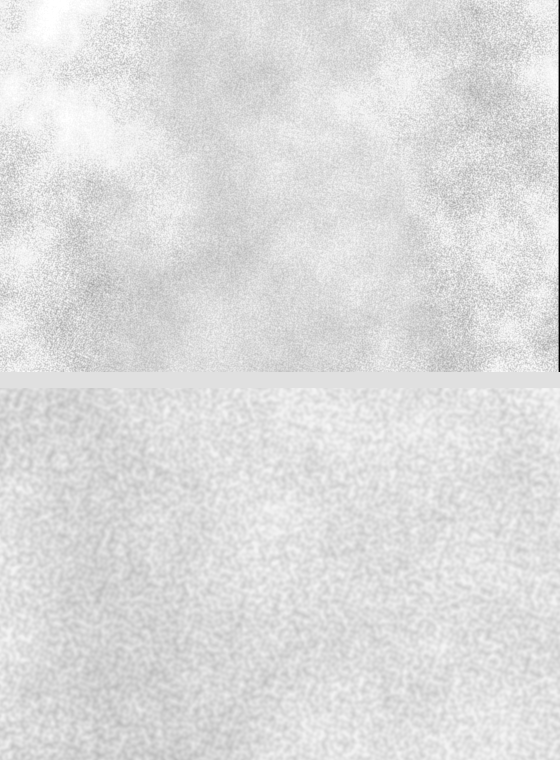
Top, the full canvas; bottom, a detail of the centre.
A WebGL 2 fragment shader for this texture:

```glsl
#version 300 es
precision highp float;
// Pale grey worn plaster: soft clouds of layered gradient noise, calm in the
// middle and brighter and patchier toward the left and right sides, covered
// with crisp fine grain and faint fibres, with a thin dark rim on the right.

#define BASE_TONE 0.848
#define SIDE_LIGHT 0.045
#define CLOUD_SCALE 2.7
#define CLOUD_CALM 0.085
#define CLOUD_SIDE 0.200
#define MOTTLE_SCALE 13.0
#define MOTTLE_AMOUNT 0.060
#define GRAIN_SCALE 215.0
#define GRAIN_CALM 0.095
#define GRAIN_SIDE 0.190
#define WEAVE_AMOUNT 0.026
#define RIM_WIDTH 0.0025

uniform vec2 u_resolution;
out vec4 fragColor;

// Integer hash turned into a unit gradient direction
vec2 gradientAt(vec2 cell) {
    uvec2 q = uvec2(ivec2(cell) + 32768);
    uint h = q.x * 1597334677u ^ q.y * 3812015801u;
    h = (h ^ (h >> 15)) * 2246822519u;
    h ^= h >> 13;
    float angle = float(h & 65535u) * 6.28319 / 65536.0;
    return vec2(cos(angle), sin(angle));
}

float gradientNoise(vec2 p) {
    vec2 cell = floor(p);
    vec2 f = p - cell;
    vec2 w = f * f * f * (f * (f * 6.0 - 15.0) + 10.0);
    vec2 e = vec2(1.0, 0.0);
    float a = dot(gradientAt(cell), f);
    float b = dot(gradientAt(cell + e.xy), f - e.xy);
    float c = dot(gradientAt(cell + e.yx), f - e.yx);
    float d = dot(gradientAt(cell + e.xx), f - e.xx);
    return mix(mix(a, b, w.x), mix(c, d, w.x), w.y);
}

// Octaves are rotated so that their lattices never line up
float layeredNoise(vec2 p, int octaves, float gain) {
    const mat2 turn = mat2(0.8, 0.6, -0.6, 0.8);
    float sum = 0.0;
    float amplitude = 1.0;
    for (int i = 0; i < octaves; i++) {
        sum += amplitude * gradientNoise(p);
        p = turn * p * 2.03 + 17.3;
        amplitude *= gain;
    }
    return sum;
}

// Fibres stretched along each axis
float weave(vec2 p) {
    float across = gradientNoise(p * vec2(28.0, 140.0) + 31.7);
    float upright = gradientNoise(p * vec2(140.0, 24.0) + 64.1);
    return across + upright;
}

void main() {
    vec2 uv = gl_FragCoord.xy / u_resolution;
    vec2 p = gl_FragCoord.xy / u_resolution.y;

    // Ragged transition from the calm middle to the worn sides
    float wobble = 0.2 * layeredNoise(p * 2.3 + 21.7, 4, 0.55);
    float side = smoothstep(0.12, 0.38, abs(uv.x - 0.5) + wobble);

    // Broad clouds, brighter toward the top, and smaller mottling
    float cloud = layeredNoise(p * CLOUD_SCALE + 7.0, 4, 0.55);
    float mottle = layeredNoise(p * MOTTLE_SCALE + 35.0, 3, 0.65);
    float tone = BASE_TONE + SIDE_LIGHT * side;
    tone += cloud * mix(CLOUD_CALM, CLOUD_SIDE, side);
    tone += mottle * MOTTLE_AMOUNT * mix(0.5, 1.0, side);
    tone += (uv.y - 0.45) * mix(0.03, 0.06, side);

    // Fine grain, stronger on the sides and fading in the brightest patches
    vec2 grainPoint = mat2(0.92, 0.39, -0.39, 0.92) * p;
    float grain = gradientNoise(grainPoint * GRAIN_SCALE);
    grain += 0.6 * gradientNoise(grainPoint * GRAIN_SCALE * 0.53 + 11.9);
    float wear = 1.0 - 0.6 * smoothstep(0.88, 0.99, tone);
    tone += grain * mix(GRAIN_CALM, GRAIN_SIDE, side) * wear;
    tone += weave(p) * WEAVE_AMOUNT;

    // Gentle shoulder keeps highlights below pure white
    tone -= 0.45 * max(tone - 0.94, 0.0);

    // Thin dark rim along the right edge, softened over one pixel
    float pixel = 1.0 / u_resolution.x;
    float rim = clamp((uv.x - 1.0 + RIM_WIDTH) / pixel + 0.5, 0.0, 1.0);
    fragColor = vec4(vec3(clamp(tone, 0.0, 1.0) * (1.0 - rim)), 1.0);
}
```
